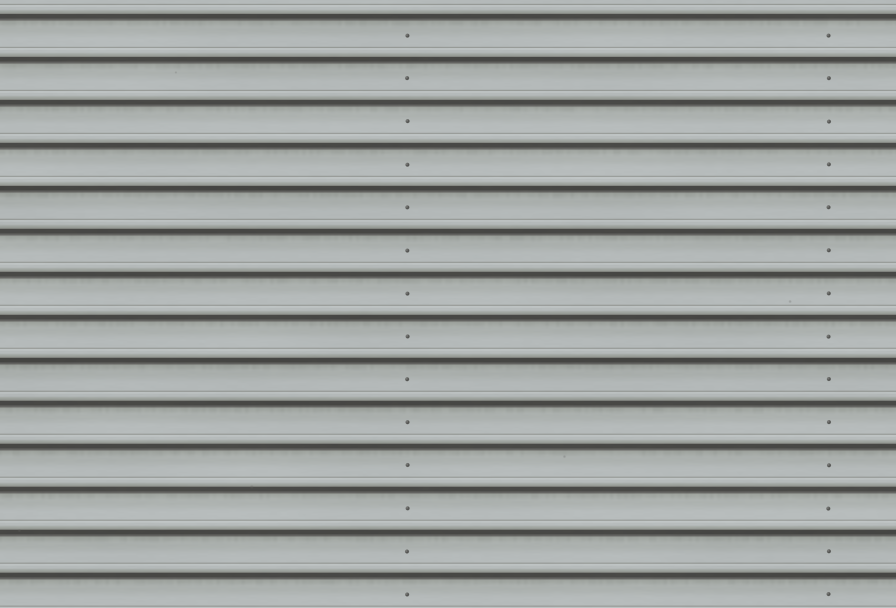
Give the GLSL for this texture, as a Shadertoy shader.

```glsl
const float PITCH = 0.0707;         // panel height, in canvas heights
const float FIRST_SHADOW = 0.0230;  // top of the first shadow, from the top
const float RIVET_GAP = 0.693;
const float RIVET_START = 0.670;
const float RIVET_RADIUS = 0.0036;

const vec3 LIGHT = vec3(0.71, 0.73, 0.73);
const vec3 FACE = vec3(0.67, 0.69, 0.68);
const vec3 SHADE = vec3(0.62, 0.64, 0.62);
const vec3 DIM = vec3(0.53, 0.54, 0.52);
const vec3 FRINGE = vec3(0.39, 0.39, 0.38);
const vec3 GAP = vec3(0.28, 0.28, 0.27);

float hash(vec2 p) {
    vec3 q = fract(vec3(p.xyx) * 0.1031);
    q += dot(q, q.yzx + 33.33);
    return fract((q.x + q.y) * q.z);
}

float noise(vec2 p) {
    vec2 i = floor(p), f = fract(p);
    f = f * f * (3.0 - 2.0 * f);
    return mix(mix(hash(i), hash(i + vec2(1, 0)), f.x),
               mix(hash(i + vec2(0, 1)), hash(i + vec2(1, 1)), f.x), f.y);
}

// Soft line of a given half width around a centre
float stripe(float t, float centre, float halfWidth, float blur) {
    return 1.0 - smoothstep(halfWidth - blur, halfWidth + blur, abs(t - centre));
}

// Shading down one panel: t runs from 0 at its top to 1 at its lower lip
vec3 panelColor(float t, float blur) {
    vec3 color = mix(DIM, SHADE, smoothstep(0.13, 0.19, t));
    color = mix(color, FACE, smoothstep(0.18, 0.32, t));
    color = mix(color, LIGHT, smoothstep(0.36, 0.60, t));

    // Crease, its highlight and the rounded lower lip
    color = mix(color, DIM, 0.75 * stripe(t, 0.775, 0.012, blur));
    color += 0.035 * stripe(t, 0.815, 0.018, blur);
    color = mix(color, SHADE, smoothstep(0.88, 0.95, t));
    color = mix(color, DIM, smoothstep(0.95, 1.0, t));

    // Dark gap under the panel above, wrapped across the seam
    float s = fract(t + 0.5) - 0.5;
    float edge = smoothstep(-blur, blur, s);
    color = mix(color, FRINGE, edge * (1.0 - smoothstep(0.13, 0.17, s)));
    return mix(color, GAP, edge * (1.0 - smoothstep(0.085, 0.13, s)));
}

// Domed rivet with a small glint toward the upper left
vec3 addRivet(vec3 color, vec2 offset, float radius, float pixel) {
    float d = length(offset);
    float body = 1.0 - smoothstep(radius - pixel, radius + 0.5 * pixel, d);
    float glint = 1.0 - smoothstep(0.0, radius, length(offset - radius * vec2(-0.3, 0.3)));
    return mix(color, GAP + 0.16 * glint, 0.9 * body);
}

// Sparse specks of dirt, one candidate per cell
float specks(vec2 p, float cell, float pixel) {
    vec2 id = floor(p / cell);
    vec2 centre = 0.2 + 0.6 * vec2(hash(id + 7.1), hash(id + 19.7));
    vec2 d = (fract(p / cell) - centre) * cell;
    float size = 0.0012 + 0.0012 * hash(id + 3.3);
    return step(0.965, hash(id)) * (1.0 - smoothstep(size - pixel, size + pixel, length(d)));
}

void mainImage(out vec4 fragColor, in vec2 fragCoord) {
    float pixel = 1.0 / iResolution.y;
    vec2 p = fragCoord * pixel;
    float down = (1.0 - p.y - FIRST_SHADOW) / PITCH;
    float row = floor(down);
    float t = fract(down);

    vec3 color = panelColor(t, 0.6 * pixel / PITCH);

    // Tone per panel, broad unevenness and fine streaks below the gap
    float tone = 0.012 * (hash(vec2(row + 40.0, 5.0)) - 0.5);
    tone += 0.014 * (noise(vec2(p.x * 5.0, row * 3.7 + 20.0)) - 0.5);
    float streak = noise(vec2(p.x * 170.0, row * 9.0 + 30.0)) - 0.5;
    tone += 0.03 * streak * stripe(t, 0.22, 0.06, 0.08);
    tone += 0.008 * (noise(p * vec2(60.0, 350.0)) - 0.5);
    color += tone;

    // Rivet columns, each rivet slightly displaced
    float column = floor((p.x - RIVET_START) / RIVET_GAP + 0.5);
    vec2 id = vec2(column + 10.0, row + 10.0);
    vec2 jitter = 0.0012 * (vec2(hash(id), hash(id + 31.0)) - 0.5);
    vec2 offset = vec2(p.x - RIVET_START - column * RIVET_GAP, (0.5 - t) * PITCH);
    color = addRivet(color, offset - jitter, RIVET_RADIUS, pixel);

    color = mix(color, FRINGE, 0.3 * specks(p, 0.09, pixel));
    fragColor = vec4(clamp(color, 0.0, 1.0), 1.0);
}
```
